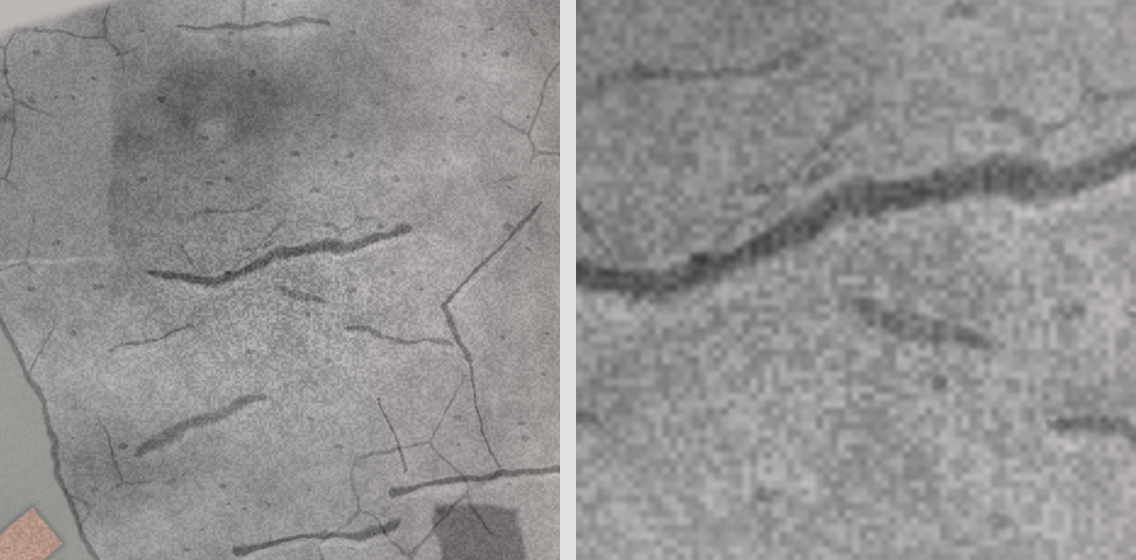
Left: the whole. Right: its middle third, enlarged.
A WebGL 1 fragment shader for this texture:

```glsl
precision highp float;
uniform vec2 u_resolution;

#define GRAIN_SCALE 230.0
#define GRAIN_CONTRAST 0.15
#define MOTTLE_CONTRAST 0.26
#define CRACK_WOBBLE 0.035
#define CRACK_DEPTH 0.19
#define HAIRLINE_DEPTH 0.10
#define PIT_SCALE 26.0
#define BASE_GREY 0.567

const vec3 CONCRETE_TINT = vec3(1.0, 0.985, 0.988);
const vec3 FLOOR_COLOR = vec3(0.575, 0.58, 0.565);
const vec3 BRICK_COLOR = vec3(0.71, 0.585, 0.53);
const vec3 CORNER_COLOR = vec3(0.74, 0.72, 0.71);

float hash(vec2 p) {
  vec3 q = fract(p.xyx * 0.1031);
  q += dot(q, q.yzx + 33.33);
  return fract((q.x + q.y) * q.z);
}

vec2 hash2(vec2 p) { return vec2(hash(p), hash(p + 71.7)); }

float noise(vec2 p) {
  vec2 i = floor(p), f = fract(p);
  f = f * f * (3.0 - 2.0 * f);
  return mix(mix(hash(i), hash(i + vec2(1, 0)), f.x),
             mix(hash(i + vec2(0, 1)), hash(i + vec2(1, 1)), f.x), f.y);
}

float fbm(vec2 p) {
  float sum = 0.0, amp = 0.5;
  for (int i = 0; i < 5; i++) {
    sum += amp * noise(p);
    p = mat2(1.6, 1.2, -1.2, 1.6) * p + 11.3;
    amp *= 0.5;
  }
  return sum;
}

// Soft round blob, 1 at its centre
float blob(vec2 p, vec2 centre, vec2 size) {
  vec2 d = (p - centre) / size;
  return exp(-dot(d, d));
}

float box(vec2 p, vec2 halfSize) {
  vec2 d = abs(p) - halfSize;
  return length(max(d, 0.0)) + min(max(d.x, d.y), 0.0);
}

float crack(vec2 p, vec2 a, vec2 b, float width) {
  vec2 ab = b - a;
  float t = clamp(dot(p - a, ab) / dot(ab, ab), 0.0, 1.0);
  return 1.0 - smoothstep(width * 0.25, width, length(p - a - ab * t));
}

// Large fractures: main, right, lower, left and bottom runs
float fractures(vec2 p, float w) {
  float c = crack(p, vec2(0.27, 0.515), vec2(0.37, 0.495), w);
  c = max(c, crack(p, vec2(0.37, 0.495), vec2(0.50, 0.543), w * 1.3));
  c = max(c, crack(p, vec2(0.50, 0.543), vec2(0.73, 0.585), w * 1.3));
  c = max(c, 0.6 * crack(p, vec2(0.50, 0.48), vec2(0.58, 0.465), w));
  c = max(c, 0.8 * crack(p, vec2(0.97, 0.64), vec2(0.86, 0.53), w * 0.6));
  c = max(c, crack(p, vec2(0.86, 0.53), vec2(0.79, 0.45), w * 0.7));
  c = max(c, crack(p, vec2(0.79, 0.45), vec2(0.83, 0.36), w * 0.9));
  c = max(c, 0.8 * crack(p, vec2(0.83, 0.36), vec2(0.89, 0.16), w * 0.5));
  c = max(c, 0.8 * crack(p, vec2(0.62, 0.41), vec2(0.80, 0.38), w * 0.6));
  c = max(c, 0.7 * crack(p, vec2(0.25, 0.20), vec2(0.47, 0.29), w * 1.6));
  c = max(c, 0.7 * crack(p, vec2(0.19, 0.37), vec2(0.35, 0.42), w * 0.6));
  c = max(c, 0.8 * crack(p, vec2(0.68, 0.29), vec2(0.73, 0.16), w * 0.5));
  c = max(c, crack(p, vec2(0.43, 0.02), vec2(0.71, 0.06), w));
  c = max(c, crack(p, vec2(0.71, 0.12), vec2(1.0, 0.165), w));
  return max(c, 0.7 * crack(p, vec2(0.32, 0.955), vec2(0.58, 0.96), w * 0.6));
}

// Hairline network along the borders of jittered cells
float hairlines(vec2 p) {
  vec2 cell = floor(p);
  float near = 9.0, second = 9.0;
  for (int y = -1; y <= 1; y++)
    for (int x = -1; x <= 1; x++) {
      vec2 c = cell + vec2(x, y);
      float d = length(c + hash2(c) - p);
      second = min(second, max(near, d));
      near = min(near, d);
    }
  return 1.0 - smoothstep(0.01, 0.06, second - near);
}

float pits(vec2 p) {
  vec2 cell = floor(p);
  vec2 centre = 0.3 + 0.4 * hash2(cell);
  float radius = 0.08 + 0.18 * hash(cell + 5.0);
  float d = length((fract(p) - centre) * vec2(0.8, 1.2));
  return step(0.86, hash(cell + 19.0)) * (1.0 - smoothstep(radius * 0.4, radius, d));
}

void main() {
  vec2 p = gl_FragCoord.xy / u_resolution;
  vec2 w = p + CRACK_WOBBLE * (vec2(fbm(p * 14.0), fbm(p * 14.0 + 40.0)) - 0.48);
  float grain = noise(p * GRAIN_SCALE) - 0.5;
  float centre = blob(p, vec2(0.50, 0.45), vec2(0.28, 0.20));

  // Mottled slab with broad stains
  float grey = BASE_GREY + MOTTLE_CONTRAST * (fbm(p * 6.0) - 0.48);
  grey += 0.10 * (fbm(p * 45.0) - 0.48) + 0.035 * (p.x - 0.45);
  grey -= 0.12 * blob(w, vec2(0.38, 0.70), vec2(0.17, 0.20));
  grey -= 0.05 * blob(w, vec2(0.22, 0.83), vec2(0.20, 0.12));
  grey -= 0.09 * blob(w, vec2(0.31, 0.16), vec2(0.08, 0.07));
  grey -= 0.09 * blob(w, vec2(0.63, 0.425), vec2(0.035, 0.025));
  grey += 0.12 * blob(w, vec2(0.38, 0.775), vec2(0.03, 0.04)) + 0.05 * centre;

  // Smooth repair at the left, with a pale lower lip
  float repair = box(w - vec2(0.06, 0.71), vec2(0.13, 0.17)) - 0.01;
  grey = mix(grey, 0.55 + 0.12 * (fbm(p * 4.0 + 8.0) - 0.48), 0.8 * smoothstep(0.006, -0.006, repair));
  grey += 0.08 * smoothstep(0.008, 0.0, abs(repair)) * smoothstep(0.56, 0.53, p.y);

  // Square recess with a worn pale rim
  float recess = box(w - vec2(0.855, 0.01), vec2(0.075, 0.09));
  grey = mix(grey, 0.62, 0.7 * smoothstep(0.045, 0.03, recess));
  grey -= 0.17 * smoothstep(0.006, -0.006, recess);

  // Fractures, hairlines, pits and grain
  float width = 0.006 + 0.008 * noise(p * 28.0);
  float broken = fractures(w, width);
  grey += 0.05 * fractures(w + vec2(-0.003, 0.014), width) * (1.0 - broken);
  grey -= CRACK_DEPTH * broken;
  float patchy = smoothstep(0.48, 0.62, fbm(p * 5.0 + 23.0));
  grey -= HAIRLINE_DEPTH * hairlines(w * 6.5 + 3.0) * patchy;
  grey -= 0.11 * pits(w * PIT_SCALE);
  grey += GRAIN_CONTRAST * grain * (0.65 + 0.7 * centre);
  vec3 color = grey * CONCRETE_TINT;
  color += vec3(0.012, 0.0, -0.006) * smoothstep(0.5, 1.0, p.x);

  // Slab border and the smoother floor beyond it
  float border = w.x - 0.17 + 0.37 * w.y;
  vec3 floorTone = FLOOR_COLOR + 0.10 * (fbm(p * 4.0) - 0.48) + 0.03 * grain;
  color = mix(floorTone, color, smoothstep(-0.006, 0.002, border));
  color -= 0.15 * smoothstep(0.009, 0.002, abs(border)) * smoothstep(0.50, 0.42, p.y);

  // Brick corner and blurred pale corner
  vec2 q = mat2(0.77, -0.64, 0.64, 0.77) * (p - vec2(0.035, 0.02));
  float brick = box(q, vec2(0.065, 0.042));
  color *= 1.0 - 0.15 * smoothstep(0.012, 0.0, brick);
  color = mix(color, BRICK_COLOR + 0.12 * grain, smoothstep(0.003, -0.003, brick));
  float corner = (1.0 - p.y) / 0.065 + p.x / 0.22;
  color = mix(color, CORNER_COLOR, smoothstep(1.15, 0.7, corner));

  gl_FragColor = vec4(clamp(color, 0.0, 1.0), 1.0);
}
```
